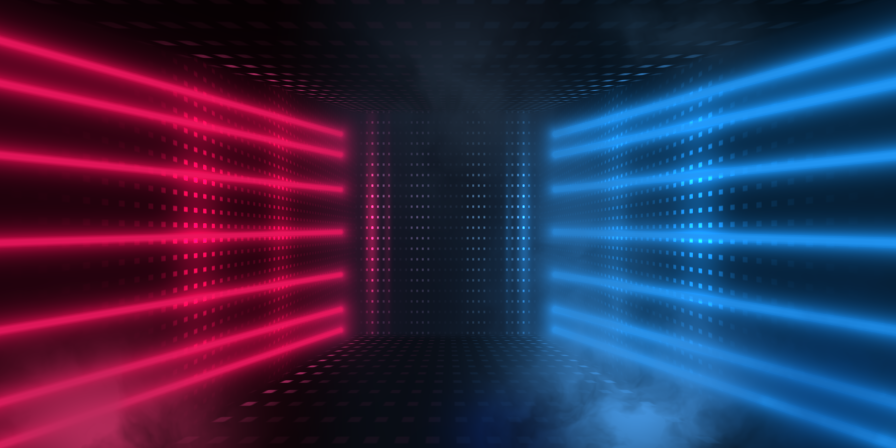
Reproduce this background procedurally as a WebGL 2 fragment shader.

```glsl
#version 300 es
precision highp float;
// A dark stage room with dotted LED panels, red neon tubes on the left wall and
// blue ones on the right. Space is mirrored about the centre, each plane has its
// own perspective dot grid, and gradient-noise smoke lies over everything.
#define TUBE_COUNT 7
#define TUBE_START 0.24
#define TUBE_BEND 0.43
#define BACK_HALF_WIDTH 0.205
#define CEILING_HORIZON 0.684
#define FLOOR_HORIZON 0.36
#define GLOW_STRENGTH 0.56
#define SMOKE_SCALE 4.5

uniform vec2 u_resolution;
out vec4 fragColor;

const vec3 RED_NEON = vec3(0.88, 0.03, 0.30);
const vec3 BLUE_NEON = vec3(0.09, 0.54, 0.90);

vec2 hashGradient(vec2 cell) {
    vec3 h = fract(cell.xyx * vec3(0.1031, 0.1030, 0.0973));
    h += dot(h, h.yzx + 33.33);
    float angle = 6.2832 * fract((h.x + h.y) * h.z);
    return vec2(cos(angle), sin(angle));
}

float gradientNoise(vec2 p) {
    vec2 i = floor(p), f = fract(p), e = vec2(1.0, 0.0);
    vec2 s = f * f * f * (f * (f * 6.0 - 15.0) + 10.0);
    float low = mix(dot(hashGradient(i), f), dot(hashGradient(i + e), f - e), s.x);
    float high = mix(dot(hashGradient(i + e.yx), f - e.yx), dot(hashGradient(i + 1.0), f - 1.0), s.x);
    return mix(low, high, s.y);
}

float fbm(vec2 p) {
    float sum = 0.0, amp = 0.5;
    for (int i = 0; i < 5; i++, amp *= 0.5) {
        sum += amp * gradientNoise(p);
        p = mat2(1.6, 1.2, -1.2, 1.6) * p + 7.3;
    }
    return sum;
}

float bump(float x, float centre, float width) {
    float d = (x - centre) / width;
    return exp(-d * d);
}

// Smooth grid of spots that fades to its mean when the cells get too small
float dotGrid(vec2 q, vec2 radius) {
    vec2 w = fwidth(q) * 0.75 + 0.02;
    vec2 spot = 1.0 - smoothstep(radius - w, radius + w, abs(fract(q) - 0.5));
    return mix(spot.x * spot.y, 4.0 * radius.x * radius.y, smoothstep(0.4, 1.0, max(w.x, w.y)));
}

// Distance from one tube, with t running from its inner end to the canvas edge
float tubeDistance(float t, float y, float k) {
    float bend = sin(TUBE_BEND * k), span = 1.0 - TUBE_START;
    float inner = 0.482 + 0.228 * bend, outer = 0.458 + 0.47 * bend;
    float slope = (outer - inner) / span;
    float across = (y - mix(inner, outer, max(t, 0.0))) * inversesqrt(1.0 + slope * slope);
    return length(vec2(max(-t, 0.0) * span, across));
}

void addSmoke(inout vec3 col, vec2 d, float cloud, vec3 tint, float amount) {
    col = mix(col, tint, amount * exp(-dot(d, d)) * clamp(0.82 + 1.3 * cloud, 0.0, 1.0));
}

void main() {
    vec2 p = gl_FragCoord.xy / u_resolution.y;
    p.x += 1.0 - 0.5 * u_resolution.x / u_resolution.y;
    float m = abs(p.x - 1.0), y = p.y, px = 1.0 / u_resolution.y;
    float rightSide = smoothstep(0.93, 1.07, p.x);
    vec3 neon = mix(RED_NEON, BLUE_NEON, rightSide);
    // Room planes and base shading
    float up = max(y - CEILING_HORIZON, 0.02), down = max(FLOOR_HORIZON - y, 0.02);
    float ceilingEdge = max(0.75, CEILING_HORIZON + 0.33 * m);
    float floorEdge = min(0.25, FLOOR_HORIZON - 0.55 * m);
    float ceiling = smoothstep(-0.01, 0.01, y - ceilingEdge);
    float ground = smoothstep(-0.01, 0.01, floorEdge - y);
    float upright = (1.0 - ceiling) * (1.0 - ground);
    float side = smoothstep(-0.004, 0.004, m - BACK_HALF_WIDTH) * upright, back = upright - side;
    vec3 wallTint = mix(vec3(0.035, 0.004, 0.016), vec3(0.01, 0.05, 0.09), rightSide);
    vec3 col = mix(vec3(0.05, 0.075, 0.12), wallTint, smoothstep(0.15, 0.4, m));
    col *= 1.0 - 0.35 * (ceiling + ground);
    // Side wall panels
    float depth = 1.0 / max(m, 0.1);
    float wallDots = dotGrid(vec2(depth / 0.067, (y - 0.48) * depth / 0.06), vec2(0.18, 0.15));
    float bands = bump(m, 0.56, 0.055) + 0.6 * bump(m, 0.375, 0.028);
    float wallLight = bands * bump(y, 0.5, 0.25);
    col += side * neon * (wallDots * (0.7 * wallLight + 0.2 * bump(m, 0.5, 0.25) * bump(y, 0.52, 0.2)) + 0.32 * wallLight);
    // Back wall panels
    float backDots = dotGrid(vec2(m / 0.0125, (y - 0.48) / 0.0235), vec2(0.17, 0.11));
    float pillar = bump(m, 0.17, 0.014) + 0.35 * bump(m, 0.135, 0.008);
    float pillarLight = pillar * (0.2 + 0.8 * bump(y, 0.5, 0.14));
    float groups = smoothstep(0.1, 0.8, 0.5 + 0.5 * cos(6.2832 * (m / 0.09 - 0.7)));
    vec3 dim = mix(vec3(0.38, 0.3, 0.44), vec3(0.3, 0.46, 0.6), rightSide);
    col += back * neon * pillarLight * (0.9 * backDots + 0.5);
    col += back * dim * (0.2 + groups) * backDots * (0.2 + 0.5 * bump(y, 0.53, 0.13));
    // Ceiling and floor panels, brightest along the wall seams
    float ceilingDots = dotGrid(vec2(m / up / 0.25, 1.0 / up / 0.7), vec2(0.25, 0.15));
    float floorDots = dotGrid(vec2(m / down / 0.2, 1.0 / down / 0.45), vec2(0.22, 0.14));
    float ceilingLight = ceiling * ceilingDots * (0.06 + 0.8 * bump(y, ceilingEdge, 0.03) * bump(m, 0.38, 0.2));
    float floorLight = ground * floorDots * (0.07 + 0.7 * bump(y, floorEdge, 0.04) * bump(m, 0.34, 0.17));
    col += mix(neon, vec3(0.45, 0.5, 0.65), 0.35) * (ceilingLight + floorLight);
    // Neon tubes, finer towards the back
    float t = (m - TUBE_START) / (1.0 - TUBE_START), near = max(t, 0.0);
    float radius = mix(0.006, 0.011, near), spread = mix(0.72, 1.1, near), core = 0.0, glow = 0.0;
    for (int i = 0; i < TUBE_COUNT; i++) {
        float d = tubeDistance(t, y, float(i) - 0.5 * float(TUBE_COUNT - 1));
        core = max(core, 1.0 - smoothstep(radius * 0.3, radius + px, d));
        d = max(d - radius, 0.0) / spread;
        glow += exp(-d / 0.02) + 0.28 * exp(-d / 0.06);
    }
    col += neon * glow * GLOW_STRENGTH * mix(0.92, 1.12, rightSide);
    col = mix(col, neon + vec3(0.05, 0.06, 0.07), core * 0.8);
    // Smoke, tinted by the nearest light
    vec2 q = p * SMOKE_SCALE;
    float cloud = fbm(q + 0.8 * vec2(fbm(q + 3.1), fbm(q + 9.7)));
    addSmoke(col, (p - vec2(1.03, 0.78)) / vec2(0.22, 0.22), cloud, vec3(0.15, 0.21, 0.28), 0.7);
    addSmoke(col, (p - vec2(1.52, 0.93)) / vec2(0.17, 0.1), cloud, vec3(0.14, 0.25, 0.35), 0.7);
    addSmoke(col, (p - vec2(1.8, 0.12)) / vec2(0.35, 0.22), cloud, vec3(0.02, 0.24, 0.5), 0.5);
    addSmoke(col, (p - vec2(1.15, 0.03)) / vec2(0.13, 0.09), cloud, vec3(0.0, 0.08, 0.34), 0.7);
    addSmoke(col, (p - vec2(1.3, 0.4)) / vec2(0.17, 0.28), cloud, vec3(0.17, 0.45, 0.7), 0.65);
    addSmoke(col, (p - vec2(1.42, 0.1)) / vec2(0.22, 0.2), cloud, vec3(0.26, 0.57, 0.86), 1.0);
    addSmoke(col, (p - vec2(0.23, 0.03)) / vec2(0.25, 0.17), cloud, vec3(0.72, 0.17, 0.36), 0.95);
    fragColor = vec4(clamp(col, 0.0, 1.0), 1.0);
}
```
